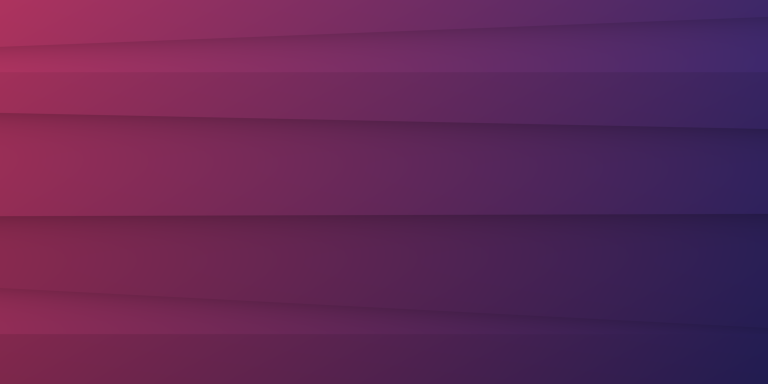
This background is drawn by a Shadertoy shader. Its source:

```glsl
// Overlapping paper bands over a crimson to indigo gradient.
// Slanted edges are stacked from top to bottom; each one starts a new band
// with its own brightness and a soft shadow that fades downward.

#define BAND_COUNT 6
#define SHADOW_LENGTH 0.040
#define EDGE_PIXELS 0.75

const vec3 TOP_LEFT     = vec3(0.68, 0.20, 0.37);
const vec3 TOP_RIGHT    = vec3(0.24, 0.155, 0.41);
const vec3 BOTTOM_LEFT  = vec3(0.50, 0.155, 0.30);
const vec3 BOTTOM_RIGHT = vec3(0.13, 0.11, 0.32);

// Each band: edge depth at left, edge depth at right, brightness, shadow
const vec4 BANDS[BAND_COUNT] = vec4[BAND_COUNT](
    vec4(0.122, 0.044, 1.08, 0.18),
    vec4(0.188, 0.188, 0.98, 0.00),
    vec4(0.294, 0.336, 1.00, 0.20),
    vec4(0.563, 0.557, 0.97, 0.20),
    vec4(0.750, 0.854, 1.10, 0.19),
    vec4(0.870, 0.870, 0.98, 0.00)
);

// Smooth colour field spanning the four corners
vec3 backdrop(vec2 position) {
    vec3 top = mix(TOP_LEFT, TOP_RIGHT, position.x);
    vec3 bottom = mix(BOTTOM_LEFT, BOTTOM_RIGHT, position.x);
    return mix(top, bottom, position.y);
}

// Brightness of the lowest band that covers this position
float bandLight(vec2 position) {
    float light = 1.0;
    float edgeWidth = EDGE_PIXELS / iResolution.y;

    for (int i = 0; i < BAND_COUNT; i++) {
        vec4 band = BANDS[i];
        float depth = position.y - mix(band.x, band.y, position.x);
        float shadow = band.w * exp(-max(depth, 0.0) / SHADOW_LENGTH);
        float coverage = smoothstep(-edgeWidth, edgeWidth, depth);
        light = mix(light, band.z * (1.0 - shadow), coverage);
    }
    return light;
}

void mainImage(out vec4 fragColor, in vec2 fragCoord) {
    // Depth is measured down from the top of the canvas
    vec2 position = fragCoord / iResolution.xy;
    position.y = 1.0 - position.y;

    fragColor = vec4(backdrop(position) * bandLight(position), 1.0);
}
```
